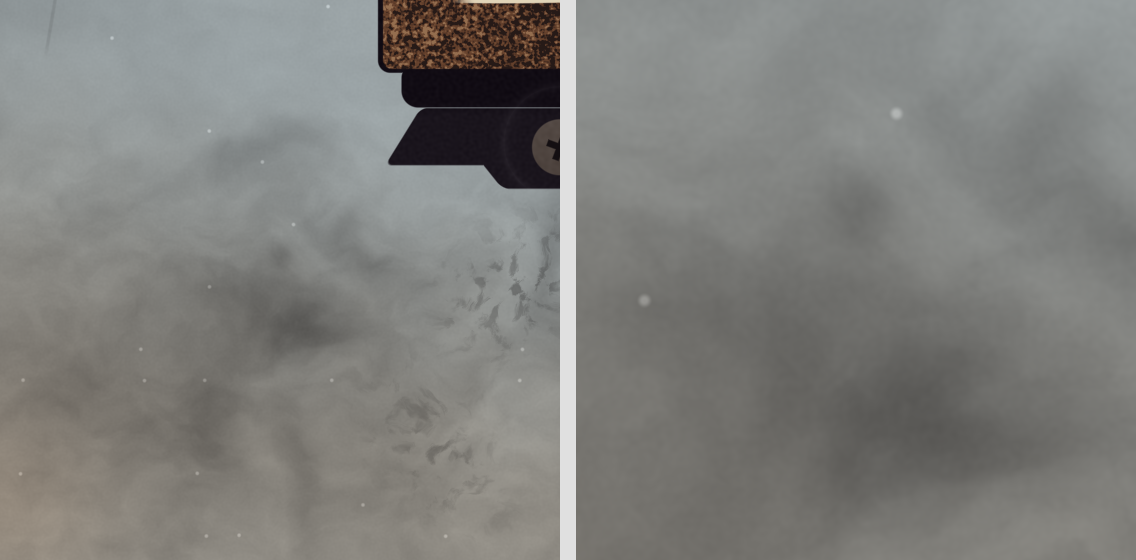
Left, the full canvas; right, a detail of the centre.
This texture is drawn by a Shadertoy shader. Its source:

```glsl
// A weathered, cloudy grey wall with soft stains, and a dark bracket holding
// a speckled brown panel at the upper right. The wall is warped gradient noise;
// the bracket is a union of rounded, sheared boxes.

vec2 hash2(vec2 p) {
    vec3 q = fract(p.xyx * vec3(0.1031, 0.1030, 0.0973));
    q += dot(q, q.yzx + 33.33);
    return fract((q.xx + q.yz) * q.zy);
}

float gradientNoise(vec2 p) {
    vec2 i = floor(p), f = fract(p);
    vec2 u = f * f * f * (f * (f * 6.0 - 15.0) + 10.0);
    vec2 e = vec2(0.0, 1.0);
    float a = dot(hash2(i) * 2.0 - 1.0, f);
    float b = dot(hash2(i + e.yx) * 2.0 - 1.0, f - e.yx);
    float c = dot(hash2(i + e.xy) * 2.0 - 1.0, f - e.xy);
    float d = dot(hash2(i + e.yy) * 2.0 - 1.0, f - e.yy);
    return mix(mix(a, b, u.x), mix(c, d, u.x), u.y);
}

float fbm(vec2 p) {
    float sum = 0.0, amp = 0.6;
    for (int i = 0; i < 5; i++) {
        sum += amp * gradientNoise(p);
        p = mat2(1.6, 1.2, -1.2, 1.6) * p + 7.3;
        amp *= 0.52;
    }
    return sum;
}

mat2 rotate(float a) { return mat2(cos(a), sin(a), -sin(a), cos(a)); }

// Soft elliptical patch, turned by an angle
float patchAt(vec2 p, vec2 centre, vec2 size, float angle) {
    vec2 q = rotate(-angle) * (p - centre) / size;
    return exp(-dot(q, q));
}

// Rounded box between two corners, its sides leaning by shear
float slab(vec2 p, vec2 low, vec2 high, float shear, float radius) {
    p.x -= (p.y - low.y) * shear;
    vec2 d = abs(p - 0.5 * (low + high)) - 0.5 * (high - low) + radius;
    return (length(max(d, 0.0)) + min(max(d.x, d.y), 0.0) - radius) / sqrt(1.0 + shear * shear);
}

float cover(float dist) {
    float soft = max(0.0017, 0.8 / iResolution.y);
    return 1.0 - smoothstep(-soft, soft, dist);
}

vec3 wall(vec2 p) {
    vec2 warp = vec2(fbm(p * 5.0 + 3.0), fbm(p * 5.0 + 19.0));
    vec2 w = p + 0.10 * warp;

    // Cool light from above, warmer below
    float light = smoothstep(0.15, 0.95, p.y + 0.28 * (p.x - 0.5) + 0.10 * warp.x);
    vec3 colour = mix(vec3(0.555, 0.54, 0.51), vec3(0.605, 0.64, 0.65), light);
    colour += vec3(0.03, 0.005, -0.015) * patchAt(p, vec2(0.0, 0.1), vec2(0.2), 0.0);

    // Broad stains around the middle
    float stain = 0.14 * patchAt(w, vec2(0.36, 0.38), vec2(0.42, 0.27), 0.0);
    stain += 0.15 * patchAt(w, vec2(0.47, 0.46), vec2(0.16, 0.05), -0.25);
    stain += 0.17 * patchAt(w, vec2(0.58, 0.41), vec2(0.09, 0.035), -0.2);
    stain += 0.13 * patchAt(w, vec2(0.64, 0.54), vec2(0.12, 0.035), -0.8);
    stain += 0.12 * patchAt(w, vec2(0.42, 0.71), vec2(0.14, 0.035), 0.35);
    stain += 0.14 * patchAt(p, vec2(0.505, 0.545), vec2(0.022), 0.0);
    stain += 0.14 * patchAt(w, vec2(0.38, 0.26), vec2(0.06, 0.13), -0.35);
    stain += 0.13 * patchAt(w, vec2(0.54, 0.17), vec2(0.04, 0.12), 0.1);
    stain += 0.12 * patchAt(w, vec2(0.10, 0.33), vec2(0.12, 0.06), -0.3);
    stain += 0.10 * patchAt(p, vec2(0.0, 1.0), vec2(0.22, 0.1), 0.0);
    stain += 0.20 * patchAt(w, vec2(1.0, 0.52), vec2(0.04, 0.12), 0.0);

    // Cloudy mottling, stronger low on the wall
    float rough = mix(1.0, 0.4, smoothstep(0.55, 0.9, p.y));
    stain += rough * (0.20 * fbm(w * vec2(5.0, 7.0)) + 0.11 * fbm(w * vec2(15.0, 22.0) + 40.0));

    // Short worn marks at the right, following two directions
    float falling = fbm(rotate(0.9) * w * vec2(22.0, 24.0));
    float rising = fbm(rotate(-0.7) * w * vec2(26.0, 32.0) + 11.0);
    stain += 0.20 * smoothstep(0.02, 0.28, falling) * patchAt(p, vec2(0.78, 0.2), vec2(0.16, 0.08), -0.9);
    stain += 0.24 * smoothstep(0.02, 0.25, rising) * patchAt(p, vec2(0.92, 0.49), vec2(0.14, 0.09), 0.6);

    // Faint scratch at the upper left
    float scratch = abs(p.x - 0.09 - 0.17 * (p.y - 0.95));
    stain += 0.08 * (1.0 - smoothstep(0.001, 0.005, scratch)) * smoothstep(0.89, 0.93, p.y);
    colour *= 1.0 - stain * vec3(0.98, 1.0, 1.0);

    // Sparse pale specks and fine grain
    vec2 cell = floor(p * 18.0), rnd = hash2(cell + 5.0);
    float speck = length(fract(p * 18.0) - 0.2 - 0.6 * rnd.yx);
    colour += 0.15 * step(0.94, rnd.x) * (1.0 - smoothstep(0.02, 0.09, speck));
    return colour + 0.014 * gradientNoise(p * 190.0);
}

vec3 speckledPanel(vec2 p) {
    float grain = gradientNoise(p * 110.0) + 0.6 * gradientNoise(p * 220.0);
    grain += 0.5 * gradientNoise(p * 28.0) - 0.5 * (p.x - 0.80);
    vec3 colour = mix(vec3(0.15, 0.10, 0.09), vec3(0.39, 0.25, 0.17), smoothstep(-0.25, 0.1, grain));
    colour = mix(colour, vec3(0.58, 0.43, 0.31), smoothstep(0.12, 0.45, grain));
    float rim = 0.994 + 0.12 * (p.x - 0.9) * (p.x - 0.9);
    return mix(colour, vec3(0.88, 0.83, 0.72), cover(rim - p.y) * smoothstep(0.80, 0.85, p.x));
}

void mainImage(out vec4 fragColor, in vec2 fragCoord) {
    vec2 p = fragCoord / iResolution.xy;
    vec3 colour = wall(p);

    // Dark bracket: frame, clamp, arm and hub
    float frame = slab(p, vec2(0.675, 0.870), vec2(1.2, 1.2), 0.0, 0.022);
    float clampBlock = slab(p, vec2(0.717, 0.808), vec2(1.2, 0.89), 0.0, 0.03);
    float arm = slab(p, vec2(0.688, 0.705), vec2(1.2, 0.807), 0.62, 0.012);
    float hub = slab(p, vec2(0.897, 0.663), vec2(1.3, 0.74), -0.8, 0.012);
    float bracket = min(min(frame, clampBlock), min(arm, hub));
    vec3 plastic = vec3(0.10, 0.08, 0.11) + 0.025 * gradientNoise(p * 130.0);
    plastic -= 0.035 * smoothstep(0.79, 0.82, p.y);
    plastic += 0.04 * exp(-abs(length(p - vec2(1.0, 0.745)) - 0.10) * 160.0);
    colour = mix(colour, plastic, cover(bracket));

    float panel = slab(p, vec2(0.684, 0.877), vec2(1.2, 1.2), 0.0, 0.016);
    colour = mix(colour, speckledPanel(p), cover(panel));

    // Screw head with a dark cross slot
    vec2 s = p - vec2(1.0, 0.737);
    vec2 slot = abs(rotate(0.35) * s);
    float cross = max(min(slot.x, slot.y) - 0.006, max(slot.x, slot.y) - 0.024);
    vec3 metal = vec3(0.31, 0.27, 0.25) + 0.3 * s.y + 0.03 * gradientNoise(p * 90.0);
    colour = mix(colour, mix(metal, vec3(0.08, 0.06, 0.07), cover(cross)), cover(length(s) - 0.050));

    fragColor = vec4(clamp(colour, 0.0, 1.0), 1.0);
}
```
